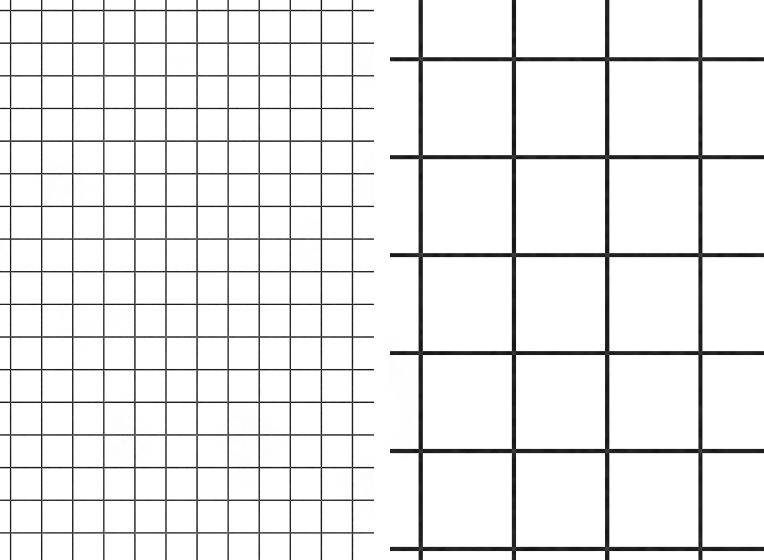
Left, the full canvas; right, a detail of the centre.
Reproduce this pattern procedurally as a Shadertoy shader.

```glsl
// Square-ruled paper: thin near-black grid lines on white, with slightly uneven ink.

const vec2 PITCH = vec2(0.0555, 0.0583);         // cell size, in canvas heights
const vec2 FIRST_LINE = vec2(0.0189, 0.0484);    // lowest line on each axis
const float LINE_WIDTH = 0.00245;
const vec3 PAPER = vec3(1.0);
const vec3 INK = vec3(0.085, 0.085, 0.09);

float hash(vec2 p) {
    return fract(sin(dot(p, vec2(127.1, 311.7))) * 43758.5453);
}

float valueNoise(vec2 p) {
    vec2 i = floor(p);
    vec2 f = fract(p);
    vec2 u = f * f * (3.0 - 2.0 * f);
    float low = mix(hash(i), hash(i + vec2(1.0, 0.0)), u.x);
    float high = mix(hash(i + vec2(0.0, 1.0)), hash(i + vec2(1.0, 1.0)), u.x);
    return mix(low, high, u.y);
}

// Fraction of a pixel covered by a stroke whose centre is dist away
float strokeCoverage(float dist, float width, float pixel) {
    float left = max(dist - 0.5 * pixel, -0.5 * width);
    float right = min(dist + 0.5 * pixel, 0.5 * width);
    return clamp((right - left) / pixel, 0.0, 1.0);
}

// Evenly spaced strokes along one axis, each with its own slight width change
float ruledLines(float x, float first, float pitch, float pixel, float seed) {
    float cell = (x - first) / pitch;
    float index = floor(cell + 0.5);
    float width = LINE_WIDTH * mix(0.94, 1.06, hash(vec2(index, seed)));
    return strokeCoverage((cell - index) * pitch, width, pixel);
}

void mainImage(out vec4 fragColor, in vec2 fragCoord) {
    vec2 p = fragCoord / iResolution.y;
    float pixel = 1.0 / iResolution.y;

    // Grid
    float vertical = ruledLines(p.x, FIRST_LINE.x, PITCH.x, pixel, 1.0);
    float horizontal = ruledLines(p.y, FIRST_LINE.y, PITCH.y, pixel, 2.0);
    float coverage = max(vertical, horizontal);

    // Mottled ink, a little paler where strokes cross
    float mottle = 0.07 * valueNoise(p * 260.0);
    float crossing = 0.1 * vertical * horizontal;
    vec3 ink = INK + mottle + crossing;

    // Barely visible smudges on the paper
    float smudge = smoothstep(0.68, 0.95, valueNoise(p * 9.0)) * valueNoise(p * 90.0);
    vec3 paper = PAPER - 0.012 * smudge;

    fragColor = vec4(mix(paper, ink, coverage), 1.0);
}
```
